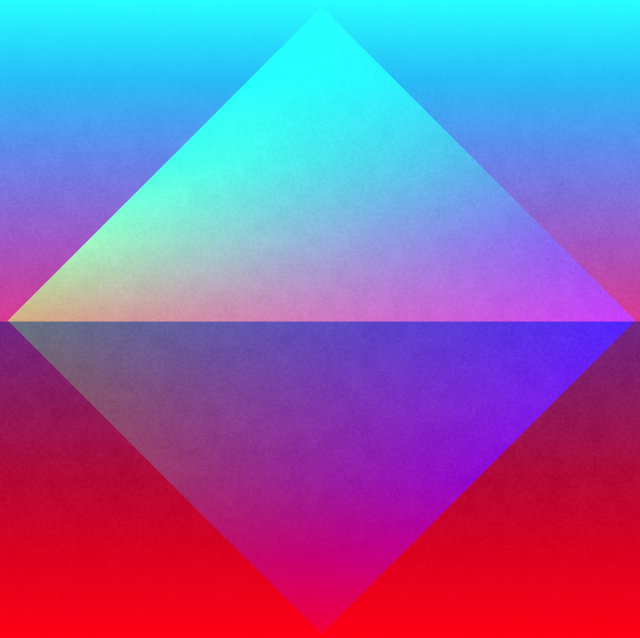
Reproduce this background procedurally as a WebGL 1 fragment shader.

```glsl
precision highp float;
uniform vec2 u_resolution;

#define HORIZON 0.496
#define CENTER vec2(0.5026, 0.4975)
#define HALF_SIZE vec2(0.4905, 0.4915)
#define GRAIN_CELLS 360.0
#define GRAIN_AMOUNT 0.035
#define MOTTLE_CELLS 45.0
#define MOTTLE_AMOUNT 0.02

float hash(vec2 p) {
  vec3 q = fract(p.xyx * 0.1031);
  q += dot(q, q.yzx + 33.33);
  return fract((q.x + q.y) * q.z);
}

float noise(vec2 p) {
  vec2 cell = floor(p);
  vec2 f = fract(p);
  f = f * f * (3.0 - 2.0 * f);
  float low = mix(hash(cell), hash(cell + vec2(1.0, 0.0)), f.x);
  float high = mix(hash(cell + vec2(0.0, 1.0)), hash(cell + 1.0), f.x);
  return mix(low, high, f.y);
}

// Five evenly spaced colour stops over t = 0..1
vec3 ramp(float t, vec3 a, vec3 b, vec3 c, vec3 d, vec3 e) {
  float s = clamp(t, 0.0, 1.0) * 4.0;
  vec3 color = mix(a, b, clamp(s, 0.0, 1.0));
  color = mix(color, c, clamp(s - 1.0, 0.0, 1.0));
  color = mix(color, d, clamp(s - 2.0, 0.0, 1.0));
  return mix(color, e, clamp(s - 3.0, 0.0, 1.0));
}

vec3 skyColor(float t) {
  return ramp(t, vec3(0.15, 1.0, 1.0), vec3(0.15, 0.74, 0.97),
    vec3(0.40, 0.52, 0.92), vec3(0.63, 0.34, 0.78), vec3(0.85, 0.22, 0.56));
}

vec3 groundColor(float t) {
  return ramp(t, vec3(0.44, 0.15, 0.53), vec3(0.55, 0.10, 0.36),
    vec3(0.71, 0.03, 0.21), vec3(0.87, 0.0, 0.12), vec3(1.0, 0.0, 0.08));
}

// Diamond halves: a vertical ramp plus a sideways tint
vec3 upperDiamond(float t, float side) {
  vec3 middle = ramp(t, vec3(0.15, 1.0, 1.0), vec3(0.15, 1.0, 1.0),
    vec3(0.30, 0.90, 0.93), vec3(0.58, 0.69, 0.86), vec3(0.82, 0.46, 0.75));
  vec3 tint = ramp(t, vec3(0.0), vec3(0.05, -0.3, 0.0),
    vec3(0.1, -0.7, 0.0), vec3(-0.1, -0.8, 0.25), vec3(-0.05, -0.45, 0.5));
  return clamp(middle + side * tint, 0.0, 1.0);
}

vec3 lowerDiamond(float t, float side) {
  vec3 middle = ramp(t, vec3(0.36, 0.30, 0.75), vec3(0.50, 0.22, 0.68),
    vec3(0.60, 0.12, 0.62), vec3(0.78, 0.0, 0.46), vec3(0.97, 0.0, 0.22));
  vec3 tint = ramp(t, vec3(-0.08, -0.32, 0.5), vec3(-0.06, -0.28, 0.7),
    vec3(-0.1, -0.35, 0.8), vec3(0.0, -0.2, 0.5), vec3(0.0));
  return clamp(middle + side * tint, 0.0, 1.0);
}

void main() {
  vec2 uv = gl_FragCoord.xy / u_resolution;
  float pixel = 1.0 / min(u_resolution.x, u_resolution.y);

  // Progress through each half, from top to bottom
  float skyT = (1.0 - uv.y) / (1.0 - HORIZON);
  float groundT = (HORIZON - uv.y) / HORIZON;
  float above = smoothstep(-0.7 * pixel, 0.7 * pixel, uv.y - HORIZON);

  // Diamond mask
  vec2 q = abs(uv - CENTER) / HALF_SIZE;
  float edge = (q.x + q.y - 1.0) * HALF_SIZE.x * 0.7071;
  float inside = 1.0 - smoothstep(-0.7 * pixel, 0.7 * pixel, edge);

  float side = uv.x - CENTER.x;
  vec3 backdrop = mix(groundColor(groundT), skyColor(skyT), above);
  vec3 diamond = mix(lowerDiamond(groundT, side), upperDiamond(skyT, side), above);
  vec3 color = mix(backdrop, diamond, inside);

  // Paper grain, fading at the bright top and bottom
  float fade = smoothstep(0.0, 0.3, uv.y) * (1.0 - smoothstep(0.7, 1.0, uv.y));
  float grain = (noise(uv * GRAIN_CELLS) - 0.5) * GRAIN_AMOUNT;
  grain += (noise(uv * MOTTLE_CELLS) - 0.5) * MOTTLE_AMOUNT;
  color += grain * mix(0.3, 1.0, fade);

  gl_FragColor = vec4(clamp(color, 0.0, 1.0), 1.0);
}
```
